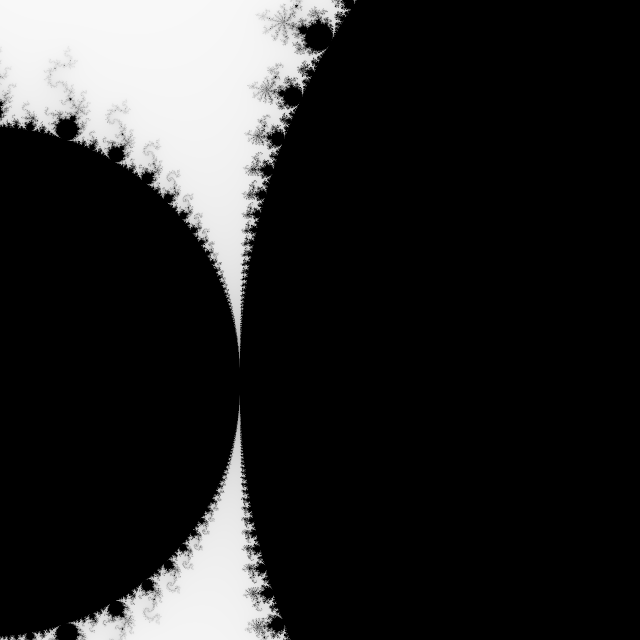
Give the GLSL for this background, as a three.js fragment shader.

```glsl
varying vec2 vUv;

const int MAX_STEPS = 256;

vec2 complexSquare(vec2 z) {
  return vec2(z.x * z.x - z.y * z.y, 2.0 * z.x * z.y);
}

// Closed-form test for the main cardioid and the disc to its left
bool insideMainBodies(vec2 c) {
  float x = c.x - 0.25;
  float q = x * x + c.y * c.y;
  bool cardioid = q * (q + x) < 0.25 * c.y * c.y;
  bool disc = length(c + vec2(1.0, 0.0)) < 0.25;
  return cardioid || disc;
}

// White for quick escape, darker for slow escape, black inside
float escapeShade(vec2 c) {
  if (insideMainBodies(c)) return 0.0;
  vec2 z = vec2(0.0);
  for (int i = 0; i < MAX_STEPS; i++) {
    z = complexSquare(z) + c;
    float r2 = dot(z, z);
    if (r2 > 64.0) {
      float steps = float(i) + 1.0 - log2(0.5 * log2(r2));
      return clamp(1.0 - steps / float(MAX_STEPS), 0.0, 1.0);
    }
  }
  return 0.0;
}

// Place the neck between the two bodies on the canvas
vec2 canvasToPlane(vec2 uv) {
  return vec2(-0.75, 0.0) + (uv - vec2(0.375, 0.4037)) * 0.628;
}

void main() {
  // Average four samples to smooth the edges
  vec2 texel = fwidth(vUv);
  float shade = 0.0;
  for (int j = 0; j < 2; j++) {
    for (int i = 0; i < 2; i++) {
      vec2 offset = (vec2(float(i), float(j)) - 0.5) * 0.5;
      shade += 0.25 * escapeShade(canvasToPlane(vUv + offset * texel));
    }
  }
  gl_FragColor = vec4(vec3(shade), 1.0);
}
```
